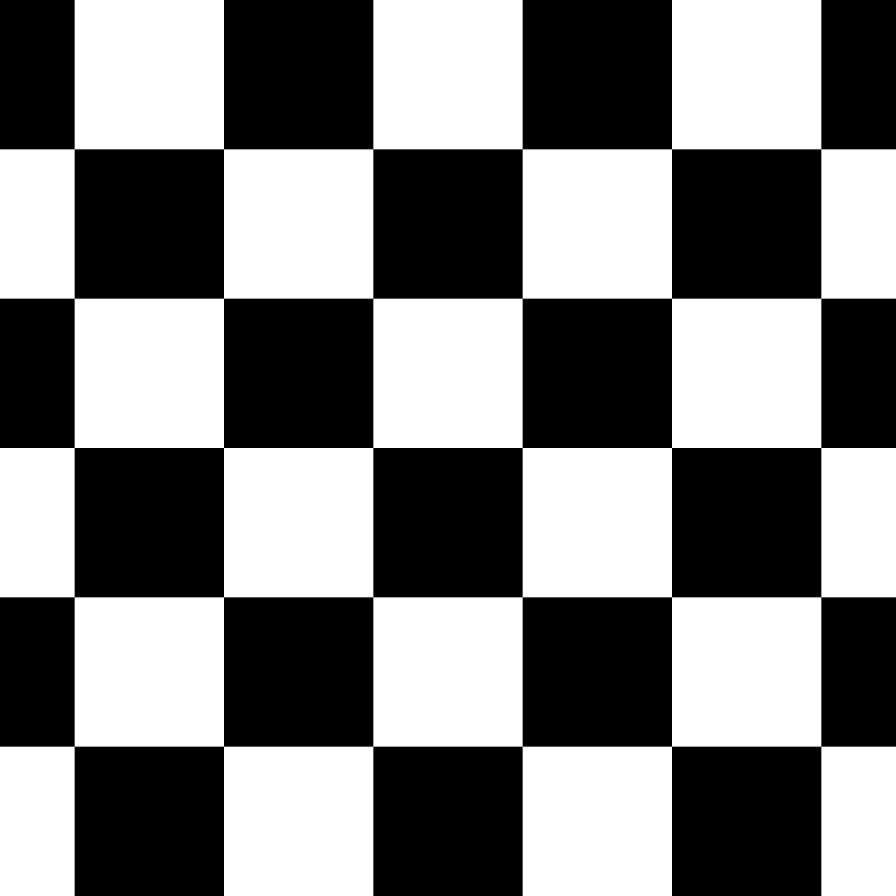
Give the GLSL for this pattern, as a Shadertoy shader.

```glsl
// Black and white checkerboard, six squares across and down, shifted half a square sideways.

// Square wave of +1 and -1 per cell, averaged over one pixel at each edge.
vec2 squareWave(vec2 p, float pixel) {
    vec2 parity = 1.0 - 2.0 * mod(floor(p), 2.0);
    vec2 edgeDistance = 0.5 - abs(fract(p) - 0.5);
    return parity * min(2.0 * edgeDistance / pixel, 1.0);
}

void mainImage(out vec4 fragColor, in vec2 fragCoord) {
    // Cell units, with half squares at the left and right borders
    float pixel = 6.0 / iResolution.y;
    vec2 p = fragCoord * pixel + vec2(0.5, 0.0);

    // Equal signs give white, opposite signs give black
    vec2 wave = squareWave(p, pixel);
    fragColor = vec4(vec3(0.5 + 0.5 * wave.x * wave.y), 1.0);
}
```
